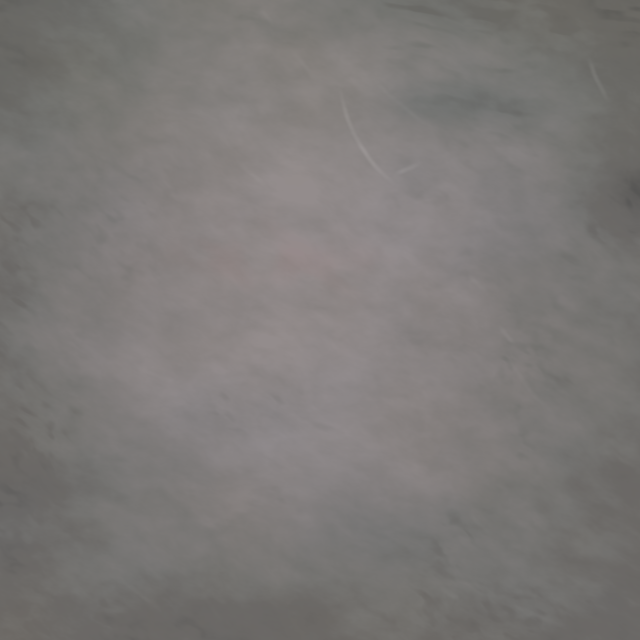
Write a Shadertoy shader that draws this texture.

```glsl
// Worn grey concrete: a soft central glow, cloudy stains, trowel flecks and pale scratches.

float hash(vec2 p) {
    return fract(sin(dot(p, vec2(127.1, 311.7))) * 43758.5453);
}

float noise(vec2 p) {
    vec2 i = floor(p), f = fract(p);
    f = f * f * (3.0 - 2.0 * f);
    return mix(mix(hash(i), hash(i + vec2(1, 0)), f.x),
               mix(hash(i + vec2(0, 1)), hash(i + vec2(1, 1)), f.x), f.y);
}

mat2 turn(float a) {
    return mat2(cos(a), -sin(a), sin(a), cos(a));
}

// Layered noise, centred on zero
float fbm(vec2 p) {
    float sum = 0.0, amp = 0.5;
    for (int i = 0; i < 5; i++) {
        sum += amp * (noise(p) - 0.5);
        p = turn(0.5) * p * 2.03 + 17.3;
        amp *= 0.55;
    }
    return sum;
}

// Soft elliptical spot
float spot(vec2 p, vec2 centre, vec2 radius) {
    vec2 d = (p - centre) / radius;
    return exp(-dot(d, d));
}

// Bent stroke with tapered ends
float scratch(vec2 p, vec2 centre, float angle, float halfLength, float bend) {
    vec2 q = turn(angle) * (p - centre);
    q.y -= bend * q.x * q.x;
    float along = 1.0 - smoothstep(0.3 * halfLength, halfLength, abs(q.x));
    return along * (1.0 - smoothstep(0.0, 0.006, abs(q.y)));
}

// Grey ramp from shadowed to lit concrete
vec3 concrete(float tone) {
    vec3 c = mix(vec3(0.33, 0.326, 0.322), vec3(0.42, 0.41, 0.40), smoothstep(0.32, 0.42, tone));
    c = mix(c, vec3(0.455, 0.45, 0.44), clamp((tone - 0.42) / 0.035, 0.0, 1.0));
    c = mix(c, vec3(0.51, 0.492, 0.488), clamp((tone - 0.455) / 0.055, 0.0, 1.0));
    return mix(c, vec3(0.575, 0.549, 0.552), clamp((tone - 0.51) / 0.065, 0.0, 1.0));
}

void mainImage(out vec4 fragColor, in vec2 fragCoord) {
    vec2 uv = fragCoord / iResolution.xy;
    vec2 warp = vec2(fbm(uv * 5.0), fbm(uv * 5.0 + 31.0));
    vec2 p = uv + 0.04 * warp;

    // Broad light falling off to the edges, slower towards the top
    vec2 away = uv - vec2(0.49, 0.55);
    away.y *= away.y > 0.0 ? 0.92 : 1.0;
    float tone = 0.567 - 0.157 * smoothstep(0.03, 0.71, length(away));

    // Cloudy stains, streaky mottling and fine smears
    tone += 0.085 * fbm(p * vec2(5.0, 7.0) + 5.0);
    tone += 0.05 * fbm(turn(-0.3) * p * vec2(15.0, 26.0));
    tone += 0.034 * fbm(turn(-0.4) * p * vec2(34.0, 62.0) + 60.0);

    // Trowel flecks: slanted below, nearly level towards the top
    vec2 grain = turn(-0.6) * p;
    float slanted = mix(noise(grain * vec2(40.0, 85.0)), noise(grain * vec2(70.0, 130.0) + 9.0), 0.4);
    float level = noise(turn(-0.12) * p * vec2(24.0, 95.0));
    float fleck = mix(slanted, level, smoothstep(0.7, 0.9, uv.y));
    float patches = smoothstep(-0.02, 0.2, fbm(uv * 6.0 + 47.0));
    tone -= 0.03 * patches * smoothstep(0.45, 0.9, fleck);

    // Dark stains near the upper right and along the edges
    float slate = spot(p, vec2(0.67, 0.833), vec2(0.085, 0.036))
                + 0.5 * spot(p, vec2(0.75, 0.86), vec2(0.09, 0.035));
    float edges = spot(p, vec2(0.0, 0.91), vec2(0.06, 0.05))
                + spot(p, vec2(1.0, 0.69), vec2(0.09, 0.09))
                + 0.6 * spot(p, vec2(0.05, 0.69), vec2(0.08, 0.04))
                + 0.5 * spot(p, vec2(0.05, 0.23), vec2(0.12, 0.06))
                + 0.5 * spot(p, vec2(0.5, 0.02), vec2(0.2, 0.05));
    tone -= 0.06 * slate + 0.045 * edges;

    // Tints: blotchy rosy band in the middle, cool drifts, warm olive top
    vec3 col = concrete(tone);
    float rosy = spot(p, vec2(0.43, 0.6), vec2(0.15, 0.045)) * smoothstep(0.2, 0.9, noise(grain * vec2(25.0, 50.0)));
    col += vec3(0.012, -0.007, -0.007) * rosy;
    col += vec3(-0.012, 0.0, 0.016) * (fbm(p * 6.0 + 80.0) + 0.4 * slate);
    col += vec3(-0.004, 0.001, -0.005) * smoothstep(0.62, 0.9, uv.y);

    // One long arc, two short nicks, and faint scattered marks
    vec2 s = uv + 0.012 * warp;
    float marks = scratch(s, vec2(0.56, 0.778), -1.03, 0.1, 2.3)
                + scratch(s, vec2(0.635, 0.737), 0.4, 0.025, 2.0)
                + scratch(s, vec2(0.933, 0.875), -1.15, 0.045, 1.5);
    for (int i = 0; i < 18; i++) {
        vec2 id = vec2(float(i), 3.7);
        vec2 centre = vec2(hash(id), hash(id + 9.1));
        float angle = -0.65 + 0.7 * (hash(id + 4.3) - 0.5);
        marks += 0.6 * hash(id + 6.6) * scratch(s, centre, angle, 0.02 + 0.05 * hash(id + 2.2), 1.0);
    }
    col += 0.055 * marks * (0.3 + 0.7 * noise(uv * 50.0));

    fragColor = vec4(col, 1.0);
}
```
